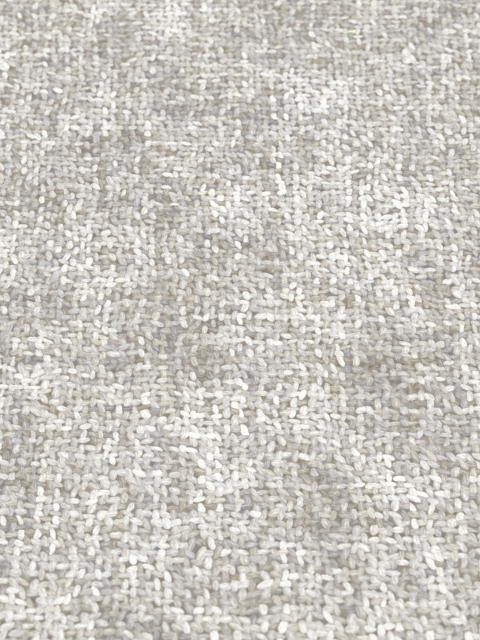
Write a Shadertoy shader that draws this texture.

```glsl
float hash(vec2 p) {
    vec3 q = fract(vec3(p.xyx) * 0.1031);
    q += dot(q, q.yzx + 33.33);
    return fract((q.x + q.y) * q.z);
}

float noise(vec2 p) {
    vec2 i = floor(p), f = fract(p);
    f = f * f * (3.0 - 2.0 * f);
    return mix(mix(hash(i), hash(i + vec2(1, 0)), f.x),
               mix(hash(i + vec2(0, 1)), hash(i + vec2(1, 1)), f.x), f.y);
}

// Receding cloth plane, measured in threads, with slightly wandering yarns
vec2 clothPlane(vec2 p) {
    float depth = 1.0 + 0.3 * p.y;
    vec2 q = vec2((p.x - 0.5) * depth * 50.0, p.y * depth * 55.0) + 200.0;
    q.y += 0.5 * (p.x - 0.5);
    return q + 0.9 * vec2(noise(q * 0.23), noise(q * 0.23 + 71.0)) - 0.45;
}

vec3 weave(vec2 q) {
    vec2 cell = floor(q), topId = cell, topPos = vec2(0);
    float topHeight = -9.0, topEdge = 2.0;

    // Find the uppermost stitch among the neighbouring crossings
    for (int y = -1; y <= 1; y++)
    for (int x = -1; x <= 1; x++) {
        vec2 id = cell + vec2(x, y);
        vec2 rnd = vec2(hash(id), hash(id + 57.0));
        vec2 d = q - id - 0.5 - 0.4 * (rnd - 0.5);
        if (mod(id.x + id.y, 2.0) > 0.5) d = d.yx;
        d.y += d.x * 0.7 * (hash(id + 23.0) - 0.4);
        float edge = length(d / vec2(0.86, 0.4 + 0.2 * rnd.x));
        float height = 1.0 - edge * edge + 0.35 * rnd.y;
        if (edge < 1.0 && height > topHeight) {
            topHeight = height;
            topEdge = edge;
            topId = id;
            topPos = d;
        }
    }

    // Yarn tone drifts along each thread, with broad blotches and slubs
    bool warp = mod(topId.x + topId.y, 2.0) > 0.5;
    vec2 along = warp ? vec2(topId.x * 7.3, topId.y * 0.13)
                      : vec2(topId.x * 0.19, topId.y * 7.3 + 91.0);
    float tone = 0.77 + 0.52 * (noise(along) - 0.5);
    tone += 0.34 * (hash(topId + 5.0) - 0.5);
    tone += 0.24 * (noise(topId * 0.11) - 0.5);
    tone += warp ? 0.05 : 0.0;

    // Twisted fibres and rounded shading
    float fibre = noise(vec2(topPos.x * 3.0 + topPos.y * 3.0, topPos.y * 9.0) + topId * 17.0);
    tone += 0.42 * (fibre - 0.5) - 0.26 * topEdge * topEdge;
    tone += 0.16 * topPos.y;
    float gap = 0.12 + 0.3 * noise(q * 1.7);
    tone = mix(gap, tone, smoothstep(1.0, 0.8, topEdge));

    vec3 color = mix(vec3(0.48, 0.447, 0.41), vec3(0.965, 0.957, 0.94), clamp(tone, -0.1, 1.05));

    // Dark yarns lean toward ochre or mauve
    float hue = noise(along + 40.0) + 0.5 * hash(topId + 31.0) - 0.75;
    return color + hue * (1.1 - tone) * vec3(0.02, 0.0, -0.08);
}

void mainImage(out vec4 fragColor, in vec2 fragCoord) {
    vec2 p = fragCoord / iResolution.x;

    // Focus softens toward the near and far edges
    float spread = 0.0009 + 0.0008 * smoothstep(0.3, 0.75, abs(p.y - 0.62));
    vec3 color = vec3(0);
    for (int y = -1; y <= 1; y++)
    for (int x = -1; x <= 1; x++)
        color += weave(clothPlane(p + spread * vec2(x, y)));

    fragColor = vec4(color / 9.0, 1.0);
}
```
